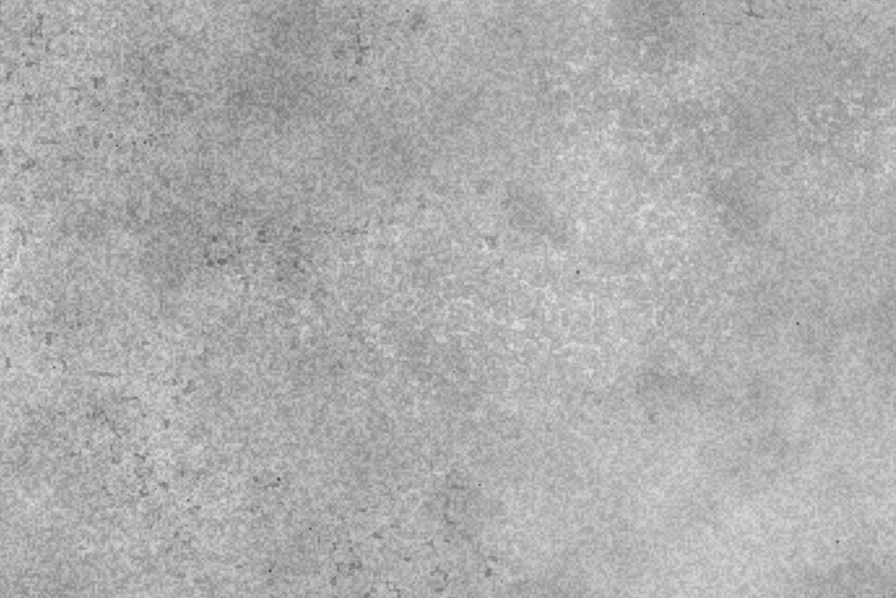
A WebGL 2 fragment shader for this texture:

```glsl
#version 300 es
precision highp float;
// Weathered grey concrete: soft clouds, fine grain, pits, pale wear and faint scratches.

uniform vec2 u_resolution;
out vec4 fragColor;

float hash(vec2 cell) {
    vec3 q = fract(cell.xyx * vec3(0.1031, 0.1030, 0.0973));
    q += dot(q, q.yzx + 33.33);
    return fract((q.x + q.y) * q.z);
}

float valueNoise(vec2 p) {
    vec2 cell = floor(p);
    vec2 f = fract(p);
    f = f * f * (3.0 - 2.0 * f);
    float low = mix(hash(cell), hash(cell + vec2(1, 0)), f.x);
    float high = mix(hash(cell + vec2(0, 1)), hash(cell + vec2(1, 1)), f.x);
    return mix(low, high, f.y);
}

mat2 rotation(float angle) {
    float c = cos(angle), s = sin(angle);
    return mat2(c, s, -s, c);
}

float fbm(vec2 p, int octaves) {
    float sum = 0.0, weight = 0.5, total = 0.0;
    mat2 turn = rotation(0.65) * 2.03;
    for (int i = 0; i < octaves; i++) {
        sum += weight * valueNoise(p);
        total += weight;
        weight *= 0.55;
        p = turn * p + 17.3;
    }
    return sum / total;
}

// Soft round region, 1 at its centre
float blotch(vec2 p, vec2 centre, vec2 size) {
    vec2 d = (p - centre) / size;
    return exp(-dot(d, d));
}

// Small ragged flecks: share is set by the threshold
float flecks(vec2 p, float scale, float threshold) {
    float n = 0.7 * valueNoise(p * scale) + 0.3 * valueNoise(p * scale * 2.1 + 9.0);
    return smoothstep(threshold, threshold + 0.14, n);
}

// Thin streaks along one direction
float scratches(vec2 p, float angle, vec2 scale, float threshold) {
    vec2 q = rotation(-angle) * p;
    return smoothstep(threshold, threshold + 0.15, valueNoise(q * scale));
}

// Rare isolated round holes, one candidate per cell
float holes(vec2 p, float scale, float chance, float pixel) {
    vec2 cell = floor(p * scale);
    vec2 offset = 0.2 + 0.6 * vec2(hash(cell + 3.1), hash(cell + 7.7));
    float radius = mix(0.0015, 0.0035, hash(cell + 5.3));
    float d = length(p - (cell + offset) / scale) - radius;
    return step(hash(cell + 21.0), chance) * (1.0 - smoothstep(-pixel, pixel, d));
}

void main() {
    vec2 p = gl_FragCoord.xy / u_resolution.y;
    float pixel = 1.0 / u_resolution.y;
    float leftSide = 1.0 - smoothstep(0.25, 1.1, p.x);

    // Broad light and shade
    float tone = 0.706 - 0.018 * leftSide;
    tone += 0.17 * (fbm(p * 2.6 + 4.0, 5) - 0.5);
    tone -= 0.065 * blotch(p, vec2(0.45, 0.82), vec2(0.3, 0.28));
    tone += 0.035 * blotch(p, vec2(0.9, 0.45), vec2(0.22, 0.28));
    tone += 0.03 * blotch(p, vec2(1.2, 0.25), vec2(0.4, 0.25));
    tone -= 0.03 * blotch(p, vec2(1.45, 0.85), vec2(0.25, 0.3));

    // Smudges and mottling
    float mottle = fbm(p * 8.0 + 31.0, 5);
    tone += 0.12 * (mottle - 0.5);
    tone -= 0.05 * smoothstep(0.57, 0.75, fbm(p * 6.5 + 52.0, 4));

    // Fine grain, rougher on the left
    float grain = valueNoise(p * 230.0) - 0.5;
    float coarseGrain = valueNoise(rotation(0.5) * p * 115.0 + 8.0) - 0.5;
    tone += mix(0.13, 0.17, leftSide) * grain;
    tone += mix(0.06, 0.09, leftSide) * coarseGrain;

    // Clustered dark pits and pale worn flecks
    float pitZone = smoothstep(0.45, 0.68, fbm(p * 5.0 + 73.0, 4) + 0.08 * leftSide);
    tone -= 0.13 * pitZone * flecks(p + 2.0, 75.0, 0.69);
    float wearZone = smoothstep(0.48, 0.68, fbm(p * 4.0 + 91.0, 4));
    wearZone = max(wearZone, blotch(p, vec2(0.91, 0.46), vec2(0.1, 0.15)));
    tone += 0.08 * wearZone * flecks(p + 6.0, 95.0, 0.6);

    // Faint scratches
    float lowerLeft = blotch(p, vec2(0.17, 0.22), vec2(0.2, 0.16));
    float lowerRight = blotch(p, vec2(1.25, 0.3), vec2(0.35, 0.3));
    tone += 0.06 * lowerLeft * scratches(p, 0.7, vec2(7.0, 120.0), 0.72);
    tone += 0.035 * lowerRight * scratches(p, -0.7, vec2(5.0, 140.0), 0.84);

    tone -= 0.3 * holes(p, 14.0, 0.06, pixel);
    fragColor = vec4(vec3(clamp(tone, 0.0, 1.0)), 1.0);
}
```
